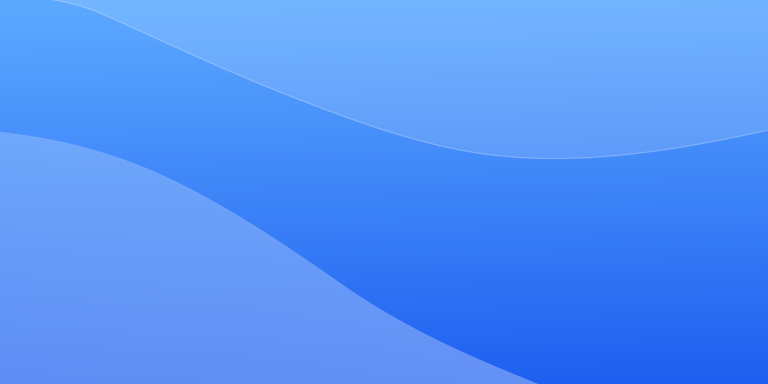
Give the GLSL for this background, as a Shadertoy shader.

```glsl
// Blue vertical gradient crossed by two translucent waves with thin bright rims.

// Cubic Hermite segment; each knot holds (x, height, slope).
float hermite(float x, vec3 a, vec3 b) {
    float span = b.x - a.x;
    float t = (x - a.x) / span;
    float s = 1.0 - t;
    return s * s * ((1.0 + 2.0 * t) * a.y + t * span * a.z)
         + t * t * ((3.0 - 2.0 * t) * b.y - s * span * b.z);
}

float upperWave(float x) {
    vec3 crest = vec3(0.27, 0.962, -0.45);
    vec3 fall = vec3(0.755, 0.75, -0.39);
    vec3 trough = vec3(1.302, 0.594, -0.10);
    if (x < crest.x) return hermite(x, vec3(0.0, 1.02, -0.15), crest);
    if (x < fall.x) return hermite(x, crest, fall);
    if (x < trough.x) return hermite(x, fall, trough);
    return hermite(x, trough, vec3(2.0, 0.661, 0.22));
}

float lowerWave(float x) {
    vec3 shoulder = vec3(0.3255, 0.583, -0.36);
    vec3 slope = vec3(0.885, 0.263, -0.70);
    if (x < shoulder.x) return hermite(x, vec3(0.0, 0.656, -0.11), shoulder);
    if (x < slope.x) return hermite(x, shoulder, slope);
    return hermite(x, slope, vec3(1.401, 0.0, -0.40));
}

// Turns a vertical offset into an approximate distance to the curve.
float curveDistance(float offset, float rise) {
    return offset / sqrt(1.0 + rise * rise);
}

// Coverage of a thin line of the given half width.
float rim(float dist, float halfWidth, float pixel) {
    return clamp((halfWidth - abs(dist)) / pixel + 0.5, 0.0, 1.0)
         * min(1.0, 2.0 * halfWidth / pixel);
}

void mainImage(out vec4 fragColor, in vec2 fragCoord) {
    vec2 p = fragCoord / iResolution.y;
    float pixel = 1.0 / iResolution.y;
    float eps = 0.002;

    // Signed distances, positive above each wave
    float upperY = upperWave(p.x);
    float lowerY = lowerWave(p.x);
    float upper = curveDistance(p.y - upperY, (upperWave(p.x + eps) - upperY) / eps);
    float lower = curveDistance(p.y - lowerY, (lowerWave(p.x + eps) - lowerY) / eps);

    // Background, tilted slightly toward the upper left
    float height = clamp(p.y - 0.02 * (p.x - 1.0), 0.0, 1.0);
    vec3 color = mix(vec3(0.12, 0.375, 0.94), vec3(0.36, 0.66, 1.0), height);

    // Translucent white fills
    float upperFill = clamp(upper / pixel + 0.5, 0.0, 1.0);
    float lowerFill = clamp(0.5 - lower / pixel, 0.0, 1.0);
    color = mix(color, vec3(1.0), 0.145 * upperFill);
    color = mix(color, vec3(1.0), (0.28 - 0.11 * p.y + 0.02 * p.x) * lowerFill);

    // Bright rims
    color = mix(color, vec3(1.0), 0.25 * rim(upper, 0.0016, pixel));
    color = mix(color, vec3(1.0), 0.08 * rim(lower, 0.0014, pixel));

    fragColor = vec4(color, 1.0);
}
```
